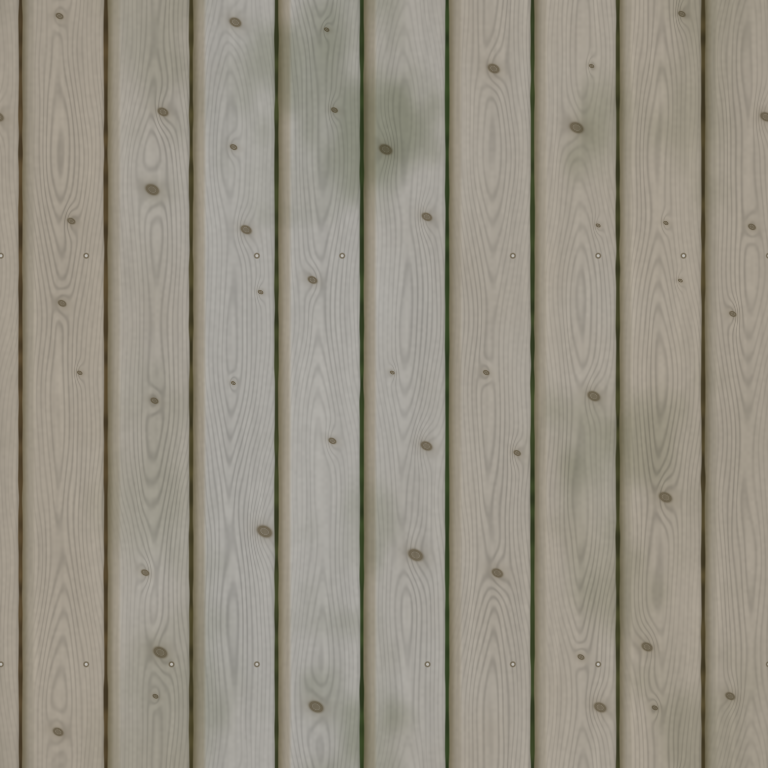
Write a three.js fragment shader that draws this texture.

```glsl
// Weathered timber cladding: nine upright boards with a bevelled lip and dark, mossy gaps.
// Grain is the contour lines of a hyperbolic ring field, bent by scattered cellular knots;
// all sines use whole cycles and all noise lattices wrap, so the square tiles.
varying vec2 vUv;

const float TAU = 6.2831853;
const float BOARDS = 9.0;
const float FIRST_GAP = 0.0267;

const vec3 WARM_WOOD = vec3(0.645, 0.610, 0.555);
const vec3 GREY_WOOD = vec3(0.655, 0.645, 0.622);
const vec3 LIP_WOOD = vec3(0.600, 0.568, 0.510);
const vec3 LIP_SHADE = vec3(0.455, 0.420, 0.335);
const vec3 KNOT_WOOD = vec3(0.390, 0.350, 0.275);
const vec3 BROWN_GAP = vec3(0.270, 0.215, 0.135);
const vec3 MOSS_GAP = vec3(0.150, 0.205, 0.100);
const vec3 STAIN_TINT = vec3(0.800, 0.820, 0.760);

float hash(vec2 p) {
  return fract(sin(dot(p, vec2(127.1, 311.7))) * 43758.5);
}

// Value noise on a lattice that wraps after "cells" steps.
float noise(vec2 uv, vec2 cells) {
  vec2 p = uv * cells;
  vec2 i = floor(p);
  vec2 f = fract(p);
  f = f * f * (3.0 - 2.0 * f);
  vec2 a = mod(i, cells);
  vec2 b = mod(i + 1.0, cells);
  return mix(mix(hash(a), hash(vec2(b.x, a.y)), f.x),
             mix(hash(vec2(a.x, b.y)), hash(b), f.x), f.y);
}

float cloud(vec2 uv, vec2 cells) {
  return 0.55 * noise(uv, cells) + 0.3 * noise(uv, cells * 2.0) + 0.15 * noise(uv, cells * 5.0);
}

float disc(float d, float radius, float soft) {
  return 1.0 - smoothstep(radius - soft, radius + soft, d);
}

// Smooth periodic bump across the wall, 1 at the centre and 0 half a wall away.
float acrossWall(float x, float centre) {
  return 0.5 + 0.5 * cos(TAU * (x - centre));
}

// Cellular knots in one board: x = dark wood, y = bend of the grain around them.
vec2 knots(vec2 board, float id) {
  vec2 p = vec2(board.x, board.y * BOARDS);
  vec2 result = vec2(0.0);
  for (int k = -1; k <= 1; k++) {
    float row = floor(p.y) + float(k);
    vec2 cell = vec2(id + 3.0, mod(row, BOARDS) + 17.0);
    float present = step(0.42, hash(cell));
    vec2 centre = vec2(mix(0.27, 0.87, hash(cell + 31.0)), row + mix(0.15, 0.85, hash(cell + 57.0)));
    float chance = hash(cell + 83.0);
    float size = mix(0.025, 0.085, chance * chance);
    vec2 d = p - centre;
    float r = length(vec2(d.x, d.y * 1.3 + d.x * 0.3)) / size;
    float rim = exp(-pow((r - 0.8) * 3.0, 2.0));
    float heart = disc(r, 0.7, 0.35) * 0.55;
    float halo = exp(-r * r * 0.22) * 0.22;
    result.x += present * (max(rim * 0.75, heart) + halo);
    result.y += present * (1.2 + 20.0 * size) * exp(-dot(d * vec2(1.0, 0.5), d * vec2(1.0, 0.5)) / (size * size * 4.0));
  }
  return result;
}

// Growth rings: long arches round the heart, straight lines towards the edges.
float grain(vec2 board, float id, float bend) {
  float phase = hash(vec2(id, 5.0));
  float y = board.y;
  float heart = mix(0.45, 0.68, hash(vec2(id, 9.0))) + 0.025 * sin(TAU * (2.0 * y + phase)) + 0.01 * sin(TAU * (5.0 * y - phase));
  float d = board.x - heart;
  float arches = 2.6 * sin(TAU * (y + phase)) + 1.0 * sin(TAU * (3.0 * y + phase * 4.0));
  float field = 21.0 * sqrt(d * d + 0.008) + arches + bend + 0.7 * noise(vec2(board.x, y), vec2(9.0, 14.0));
  float ring = 0.5 + 0.5 * sin(TAU * field);
  return ring * ring * mix(1.0, 0.55, smoothstep(0.1, 0.4, abs(d)));
}

// Small nail heads in two rows: x = dark rim, y = bright head.
vec2 nails(vec2 board, float id) {
  float row = board.y < 0.4 ? 0.135 : 0.667;
  float present = step(0.25, hash(vec2(id, floor(row * 10.0))));
  float d = length(vec2((board.x - 0.77) / BOARDS, board.y - row));
  return present * vec2(disc(d, 0.0038, 0.0012), disc(d, 0.0019, 0.001));
}

void main() {
  float x = (vUv.x - FIRST_GAP) * BOARDS;
  float id = mod(floor(x), BOARDS);
  vec2 board = vec2(fract(x), vUv.y);
  float moss = acrossWall(vUv.x, 0.56);

  // Flat face: board tone, fibres, rings and knots.
  float greyness = pow(acrossWall((id + 0.7) / BOARDS, 0.38), 1.5) + 0.3 * (hash(vec2(id, 2.0)) - 0.5);
  float patches = cloud(vUv, vec2(5.0, 4.0));
  vec3 wood = mix(WARM_WOOD, GREY_WOOD, clamp(greyness + (patches - 0.5) * 0.7, 0.0, 1.0));
  vec2 knot = knots(board, id);
  float fibres = 0.6 * noise(vUv, vec2(270.0, 14.0)) + 0.4 * noise(vUv, vec2(130.0, 6.0));
  float ringStrength = mix(0.04, 0.13, noise(vUv, vec2(18.0, 5.0)));
  float onFace = smoothstep(0.13, 0.19, board.x);

  // Bevelled lip to the right of each gap, with a faint lit shoulder.
  vec3 lip = mix(LIP_SHADE, LIP_WOOD, smoothstep(0.01, 0.12, board.x));
  vec3 color = mix(lip, wood, onFace);
  color *= 1.0 + 0.035 * exp(-pow((board.x - 0.165) / 0.025, 2.0));
  color *= 1.0 - 0.14 * smoothstep(0.93, 1.0, board.x);
  color *= 1.0 + 0.07 * (fibres - 0.5) - ringStrength * grain(board, id, knot.y) * mix(0.3, 1.0, onFace);
  color = mix(color, KNOT_WOOD, clamp(knot.x, 0.0, 0.85) * onFace);

  // Weathering: soft patches, green-grey smudges and fine dirt.
  float smudge = smoothstep(0.48, 0.78, cloud(vUv + 0.37, vec2(7.0, 5.0)));
  color *= mix(vec3(1.0), STAIN_TINT, smudge * (0.2 + 0.8 * moss));
  color *= 1.0 + 0.05 * (patches - 0.5) + 0.03 * (noise(vUv, vec2(200.0)) - 0.5);

  vec2 nail = nails(board, id);
  color = mix(color, KNOT_WOOD, nail.x * 0.75);
  color = mix(color, GREY_WOOD * 1.12, nail.y);

  // Dark gap of slightly uneven width.
  float gapWidth = 0.016 + 0.012 * noise(vUv, vec2(9.0, 40.0));
  float gap = disc(min(board.x, 1.0 - board.x), gapWidth, 0.012);
  vec3 gapColor = mix(BROWN_GAP, MOSS_GAP, moss) * (0.8 + 0.5 * noise(vUv, vec2(9.0, 60.0)));
  color = mix(color, gapColor, gap * 0.92);

  gl_FragColor = vec4(color, 1.0);
}
```
